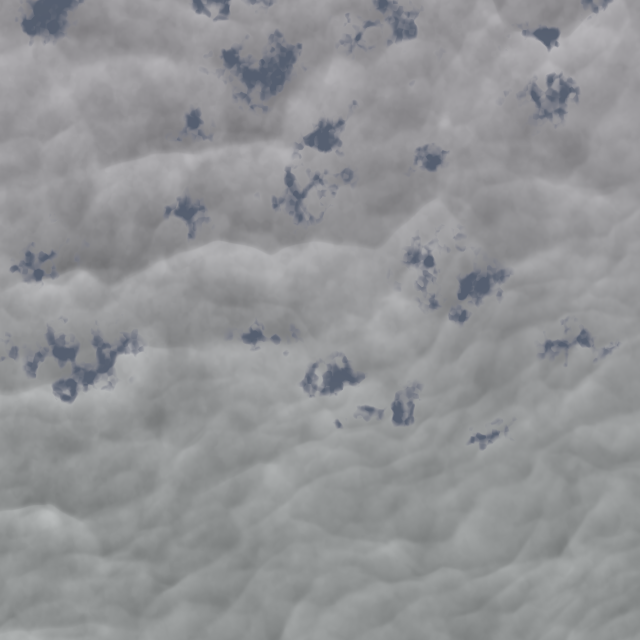
A three.js fragment shader for this texture:

```glsl
varying vec2 vUv;

const vec3 CLOUD_HIGH = vec3(0.598, 0.593, 0.606);
const vec3 CLOUD_LOW = vec3(0.568, 0.580, 0.580);
const vec3 SKY_PALE = vec3(0.47, 0.48, 0.53);
const vec3 SKY_DEEP = vec3(0.31, 0.35, 0.42);

const float PUFF_SCALE = 6.4;
const float PUFF_RELIEF = 0.095;
const float PUFF_TONE = 0.06;
const float LUMP_RELIEF = 0.055;
const float RIPPLE_RELIEF = 0.06;
const float BILLOW_TONE = 0.10;
const float FINE_TONE = 0.075;
const float RIM_LIGHT = 0.04;
const vec2 GAP_GRID = vec2(5.5, 8.0);
const float GAP_SPREAD = 0.36;
const float GAP_RAGGED = 1.7;
const float GAP_SEAM = 0.5;
const float WARP = 0.018;

vec2 hash2(vec2 p) {
  vec2 q = vec2(dot(p, vec2(127.1, 311.7)), dot(p, vec2(269.5, 183.3)));
  return fract(sin(q) * 43758.55);
}

vec2 rotate(vec2 p, float angle) {
  float c = cos(angle), s = sin(angle);
  return vec2(c * p.x + s * p.y, c * p.y - s * p.x);
}

// Soft cellular noise: x = height above cell centre, y = cell tone, z = seam
vec3 cells(vec2 p, float sharpness) {
  vec2 base = floor(p), f = p - base;
  vec2 sum = vec2(0.0);
  float total = 0.0, near = 8.0, second = 8.0;
  for (int j = -1; j <= 1; j++) {
    for (int i = -1; i <= 1; i++) {
      vec2 g = vec2(float(i), float(j));
      vec2 offset = f - g - 0.1 - 0.8 * hash2(base + g);
      float d = dot(offset, offset);
      float w = exp(-sharpness * d);
      sum += w * vec2(offset.y, hash2(base + g + 37.0).x - 0.5);
      total += w;
      second = min(second, max(near, d));
      near = min(near, d);
    }
  }
  float seam = 1.0 - smoothstep(0.0, 0.4, sqrt(second) - sqrt(near));
  return vec3(sum / total, seam);
}

// Layered sines that bend the cell borders
vec2 bend(vec2 p) {
  vec2 shift = vec2(0.0);
  float amp = WARP, freq = 14.0;
  for (int i = 0; i < 4; i++) {
    vec2 q = rotate(p + shift, 1.1 * float(i) + 0.4) * freq;
    shift += amp * sin(q.yx + vec2(1.7, 4.1) * float(i + 1));
    amp *= 0.42;
    freq *= 2.1;
  }
  return p + shift;
}

// Sum of cell tones over several sizes
float billow(vec2 p) {
  float sum = 0.0, amp = 0.5;
  for (int i = 0; i < 3; i++) {
    sum += amp * cells(p, 8.0).y;
    p = rotate(p, 0.7) * 2.0 + 9.3;
    amp *= 0.65;
  }
  return sum;
}

// Scattered openings, rarer towards the bottom
float openings(vec2 p, float chance) {
  p *= GAP_GRID;
  vec2 base = floor(p);
  float field = 0.0;
  for (int j = -1; j <= 1; j++) {
    for (int i = -1; i <= 1; i++) {
      vec2 id = base + vec2(float(i), float(j));
      vec2 pick = hash2(id + 71.0);
      vec2 d = p - id - 0.15 - 0.7 * hash2(id + 13.0);
      float spread = GAP_SPREAD * (0.65 + 0.6 * pick.y);
      float present = smoothstep(0.0, 0.1, chance - pick.x);
      field = max(field, present * exp(-dot(d, d) / (spread * spread)));
    }
  }
  return field;
}

void main() {
  vec2 p = bend(vUv);
  float fall = 1.0 - vUv.y;
  float distant = smoothstep(0.55, 1.45, vUv.x + fall);

  // Puffs shrink towards the lower right
  vec2 q = rotate(p, 0.22);
  q += vec2(0.25 * p.x * p.x, -0.3 * fall * fall);
  vec3 puff = cells(q * PUFF_SCALE + 3.0, 17.0);
  vec3 lump = cells(q * PUFF_SCALE * 2.3 + 17.0, 10.0);
  vec3 ripple = cells(rotate(p, 0.55) * vec2(15.0, 28.0), 7.0);
  float rag = billow(vUv * vec2(34.0, 30.0) + 40.0);

  float light = (PUFF_RELIEF * puff.x + PUFF_TONE * puff.y) * (1.0 - 0.6 * distant);
  light += LUMP_RELIEF * (lump.x + 0.7 * lump.y) * (1.0 - 0.4 * distant);
  light += RIPPLE_RELIEF * (ripple.x + 0.5 * ripple.y) * distant;
  light += BILLOW_TONE * billow(p * vec2(11.0, 9.0) + 5.0);
  light += FINE_TONE * rag * (1.0 - 0.4 * distant);
  light += RIM_LIGHT * smoothstep(0.15, 0.5, puff.x) * (1.0 - distant);
  vec3 color = mix(CLOUD_LOW, CLOUD_HIGH, smoothstep(0.1, 0.9, vUv.y)) + light;

  // Broken blue gaps cling to the seams between puffs
  float chance = mix(0.1, 0.74, smoothstep(0.1, 0.5, vUv.y)) - 0.25 * distant;
  float field = openings(rotate(p, 0.25), chance);
  float seam = max(puff.z, 0.75 * lump.z);
  float broken = GAP_RAGGED * rag + GAP_SEAM * (seam - 0.65);
  float gap = field + broken * smoothstep(0.05, 0.45, field);
  color = mix(color, SKY_PALE, 0.7 * smoothstep(0.45, 0.85, gap));
  color = mix(color, SKY_DEEP, 0.85 * smoothstep(0.66, 1.2, gap));

  gl_FragColor = vec4(color, 1.0);
}
```
